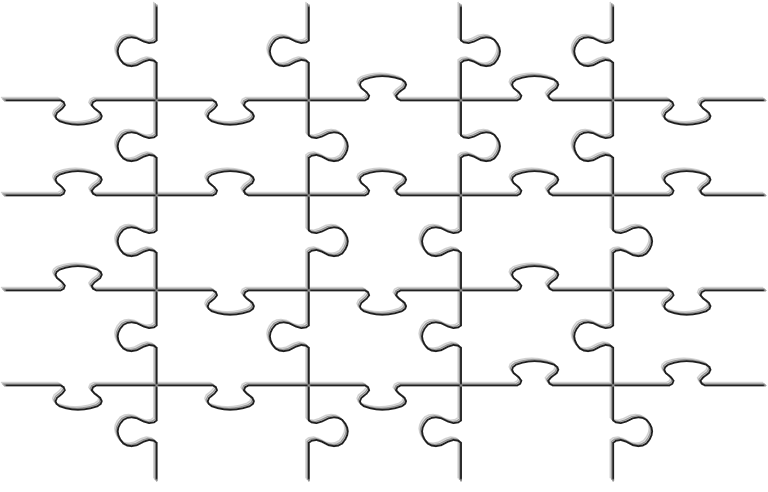
This pattern is drawn by a WebGL 2 fragment shader. Its source:

```glsl
#version 300 es
precision highp float;

uniform vec2 u_resolution;
out vec4 fragColor;

// Layout, in canvas heights, with y pointing down
const float GRID = 5.0;
const vec2 ORIGIN = vec2(0.0091, 0.0110);
const vec2 CELL = vec2(0.3093, 0.1931);

// Line widths and bevel reach
const float INK_HALF_WIDTH = 0.0019;
const float BEVEL_HALF_WIDTH = 0.0016;
const float BEVEL_STEP = 0.0029;
const float CORNER_FADE = 0.0050;

const vec3 PAPER = vec3(1.0);
const vec3 INK = vec3(0.12);
const vec3 BEVEL_NEAR = vec3(0.60);
const vec3 BEVEL_FAR = vec3(0.82);

// Tab direction bits: one mask per row of vertical seams, one per horizontal seam
const int RIGHT_TABS[5] = int[](4, 6, 10, 0, 10);
const int UP_TABS[4] = int[](12, 31, 9, 24);

// Half of a seam as (depth, offset from its middle), in cell fractions
const float TAB_SHIFT = 0.018;
const int POINTS = 12;
const vec2 SEAM[POINTS] = vec2[](
    vec2(0.0, 0.5), vec2(0.0, 0.118), vec2(0.018, 0.097), vec2(0.050, 0.089),
    vec2(0.085, 0.106), vec2(0.130, 0.142), vec2(0.165, 0.152), vec2(0.193, 0.146),
    vec2(0.219, 0.125), vec2(0.240, 0.082), vec2(0.252, 0.040), vec2(0.256, 0.0));

float segmentDistance(vec2 p, vec2 a, vec2 b) {
    vec2 ab = b - a;
    float t = clamp(dot(p - a, ab) / dot(ab, ab), 0.0, 1.0);
    return length(p - a - ab * t);
}

// Distance to one mirrored seam; scale turns cell fractions into canvas units
float seamDistance(float depth, float along, vec2 scale) {
    along += TAB_SHIFT * (1.0 - 2.0 * abs(along));
    vec2 p = vec2(depth, abs(along)) * scale;
    float d = 1e3;
    for (int i = 0; i < POINTS - 1; i++) {
        d = min(d, segmentDistance(p, SEAM[i] * scale, SEAM[i + 1] * scale));
    }
    return d;
}

float tabSign(int mask, int bit) {
    return float((mask >> bit) & 1) * 2.0 - 1.0;
}

// Distance to the nearest vertical or horizontal seam
float puzzleDistance(vec2 p) {
    vec2 c = (p - ORIGIN) / CELL;
    vec2 cell = clamp(floor(c), 0.0, GRID - 1.0);
    vec2 seam = clamp(floor(c + 0.5), 1.0, GRID - 1.0);
    vec2 depth = c - seam;
    vec2 along = c - cell - 0.5;
    ivec2 cellId = ivec2(cell);
    ivec2 seamId = ivec2(seam) - 1;
    float rightward = tabSign(RIGHT_TABS[cellId.y], seamId.x);
    float upward = tabSign(UP_TABS[seamId.y], cellId.x);
    float vertical = seamDistance(depth.x * rightward, along.y, CELL);
    float horizontal = seamDistance(-depth.y * upward, along.x, CELL.yx);
    return min(vertical, horizontal);
}

float coverage(float d, float halfWidth, float pixel) {
    return clamp(0.5 + (halfWidth - d) / pixel, 0.0, 1.0);
}

void main() {
    float pixel = 1.0 / u_resolution.y;
    vec2 p = gl_FragCoord.xy * pixel;
    p.y = 1.0 - p.y;

    // Soft bevel to the upper left of every seam
    float farBevel = puzzleDistance(p + 2.0 * BEVEL_STEP);
    float nearBevel = puzzleDistance(p + BEVEL_STEP);
    vec3 color = mix(PAPER, BEVEL_FAR, coverage(farBevel, BEVEL_HALF_WIDTH, pixel));
    color = mix(color, BEVEL_NEAR, coverage(nearBevel, BEVEL_HALF_WIDTH, pixel));

    // Dark seam, paler where piece corners meet
    vec2 c = (p - ORIGIN) / CELL;
    float corner = length((c - floor(c + 0.5)) * CELL);
    vec3 ink = mix(BEVEL_NEAR, INK, smoothstep(0.0, CORNER_FADE, corner));
    color = mix(color, ink, coverage(puzzleDistance(p), INK_HALF_WIDTH, pixel));

    fragColor = vec4(color, 1.0);
}
```
